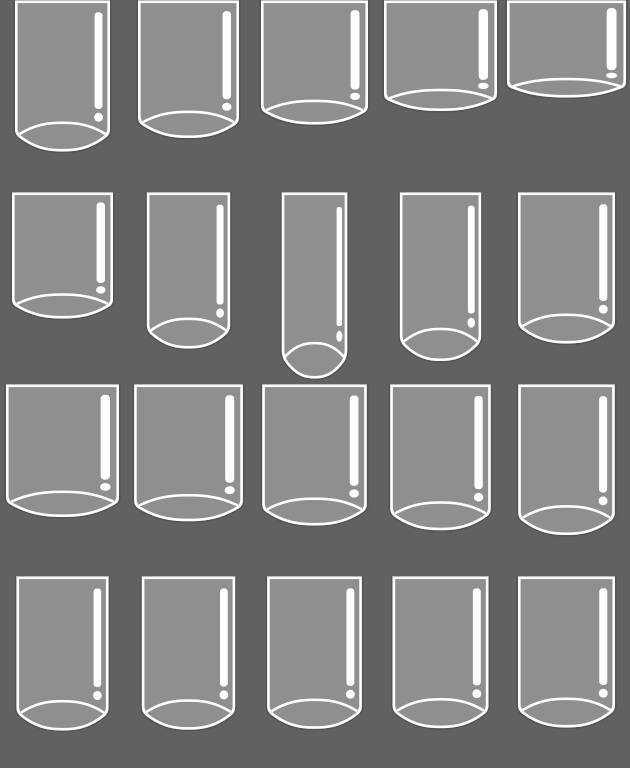
Write a Shadertoy shader that draws this pattern.

```glsl
#define GRID vec2(5.0, 4.0)
#define CELL vec2(126.0, 192.0)
#define STROKE 2.6
#define ARC_POWER 2.4
#define BACKGROUND vec3(0.38)
#define EDGE_SHADE vec3(0.33)
#define GLASS vec3(0.56)
#define LINE vec3(0.995)

// Width and height at the first, middle and last column of each row
const vec2 SIZES[12] = vec2[12](
    vec2(95.0, 151.0),  vec2(107.0, 124.0),  vec2(119.0, 97.0),
    vec2(101.0, 126.0), vec2(65.5, 186.0),   vec2(97.0, 151.0),
    vec2(113.0, 132.5), vec2(104.5, 141.0),  vec2(96.5, 150.5),
    vec2(92.0, 154.0),  vec2(94.7, 152.3),   vec2(97.0, 151.0));

vec2 glassSize(vec2 id) {
    int row = int(id.y) * 3;
    float t = id.x / (GRID.x - 1.0) * 2.0;
    return t < 1.0 ? mix(SIZES[row], SIZES[row + 1], t)
                   : mix(SIZES[row + 1], SIZES[row + 2], t - 1.0);
}

float smoothMax(float a, float b, float k) {
    float h = max(k - abs(a - b), 0.0) / k;
    return max(a, b) + h * h * k * 0.25;
}

// Signed distance to a bowed curve, positive below it
float arcDistance(vec2 p, float halfWidth, float endY, float bow) {
    float t = abs(p.x) / halfWidth;
    float f = p.y - endY - bow * (1.0 - pow(t, ARC_POWER));
    float slope = bow * ARC_POWER * pow(t, ARC_POWER - 1.0) / halfWidth;
    return f / sqrt(1.0 + slope * slope);
}

float roundBox(vec2 p, vec2 halfSize, float radius) {
    vec2 d = abs(p) - halfSize + radius;
    return length(max(d, 0.0)) + min(max(d.x, d.y), 0.0) - radius;
}

float ellipse(vec2 p, vec2 radii) {
    return (length(p / radii) - 1.0) * min(radii.x, radii.y);
}

float body(vec2 p, vec2 size) {
    float walls = max(abs(p.x) - size.x * 0.5, -p.y);
    float base = arcDistance(p, size.x * 0.5, size.y * 0.885, size.y * 0.115);
    return smoothMax(walls, base, 4.0);
}

// Back rim of the base, with round ends
float rim(vec2 p, vec2 size) {
    float halfWidth = size.x * 0.445;
    float endY = size.y * 0.882;
    vec2 fromEnd = vec2(abs(p.x) - halfWidth, p.y - endY);
    float d = fromEnd.x > 0.0 ? length(fromEnd)
            : abs(arcDistance(p, halfWidth, endY, -size.y * 0.072));
    return d - STROKE * 0.5;
}

// Highlight bar with a dot below it
float shine(vec2 p, vec2 size) {
    vec2 bar = size * vec2(0.0415, 0.32);
    float d = roundBox(p - size * vec2(0.379, 0.398), bar, bar.x * 0.85);
    return min(d, ellipse(p - size * vec2(0.379, 0.773), size * vec2(0.046, 0.029)));
}

float coverage(float d, float pixel) {
    return clamp(0.5 - d / pixel, 0.0, 1.0);
}

void mainImage(out vec4 fragColor, in vec2 fragCoord) {
    vec2 uv = fragCoord / iResolution.xy;
    vec2 grid = vec2(uv.x, 1.0 - uv.y) * GRID;
    float pixel = CELL.y * GRID.y / iResolution.y;

    // Local coordinates: x from the glass axis, y down from its top
    vec2 p = fract(grid) * CELL - vec2(CELL.x * 0.5 - 0.5, 0.5);
    vec2 size = glassSize(floor(grid));

    float shape = body(p, size);
    float outline = abs(shape + STROKE * 0.5) - STROKE * 0.5;
    float ink = min(outline, min(rim(p, size), shine(p, size)));

    // Background, soft outer edge, fill, then white details
    vec3 color = mix(EDGE_SHADE, BACKGROUND, smoothstep(0.8, 2.4, shape));
    color = mix(color, GLASS, coverage(shape, pixel));
    color = mix(color, LINE, coverage(ink, pixel));
    fragColor = vec4(color, 1.0);
}
```
